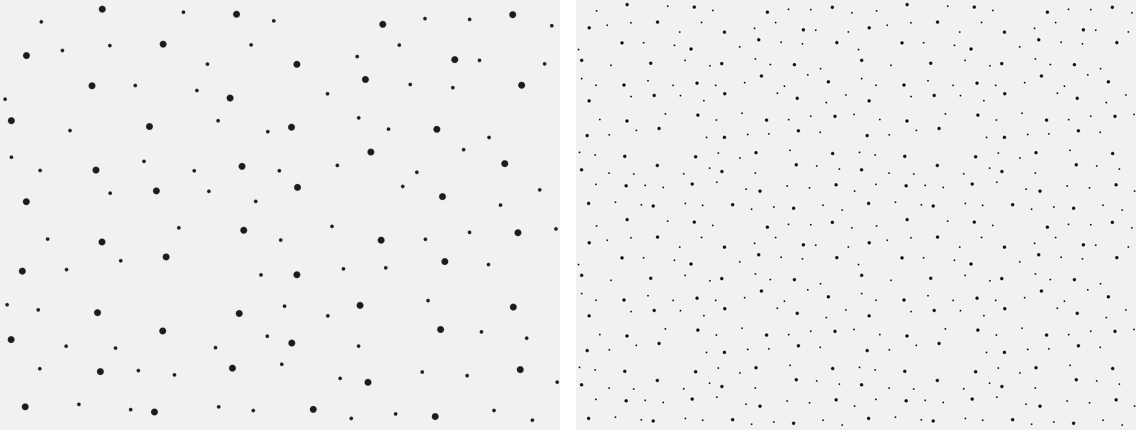
Left, the tile; right, the same tile 2 across and 2 down.
Write a WebGL 2 fragment shader that draws this pattern.

```glsl
#version 300 es
precision highp float;
// Sparse large and small black dots scattered evenly on pale grey, tiling seamlessly.

uniform vec2 u_resolution;
out vec4 outColor;

vec3 hash3(vec2 cell) {
    vec3 p = fract(cell.xyx * vec3(0.1031, 0.1030, 0.0973) + 0.37);
    p += dot(p, p.yxz + 33.33);
    return fract((p.xxy + p.yzz) * p.zyx);
}

// Uniformly distributed point in the unit disc
vec2 randomInDisc(vec2 random) {
    float angle = 6.28319 * random.x;
    return sqrt(random.y) * vec2(cos(angle), sin(angle));
}

void main() {
    const float CELLS = 12.0; // per axis: even for the stagger, divisible by 3 for the sizes
    vec2 canvas = vec2(1.0, u_resolution.y / u_resolution.x);
    vec2 cellSize = canvas / CELLS;

    // Staggered rows of cells, wrapped at the canvas edges
    vec2 grid = gl_FragCoord.xy / u_resolution * CELLS;
    float row = floor(grid.y);
    grid.x -= 0.5 * mod(row, 2.0);
    vec2 cell = mod(floor(grid), CELLS);
    vec3 random = hash3(cell);

    // Every third cell holds a large dot, never next to another one
    float kind = mod(cell.x - floor(row * 0.5) - row + 36.0, 3.0);
    bool isLarge = kind < 0.5;
    bool isEmpty = !isLarge && random.z < 0.25;
    float radius = isLarge ? 0.0061 : 0.0032;

    // Jittered dot, kept inside its own cell
    vec2 jitter = randomInDisc(random.xy) * vec2(0.31, 0.34);
    float dist = length((fract(grid) - 0.5 - jitter) * cellSize) - radius;
    float edge = 0.75 / u_resolution.x;
    float ink = isEmpty ? 0.0 : 1.0 - smoothstep(-edge, edge, dist);

    vec3 paper = vec3(0.945);
    vec3 black = vec3(0.11);
    outColor = vec4(mix(paper, black, ink), 1.0);
}
```
